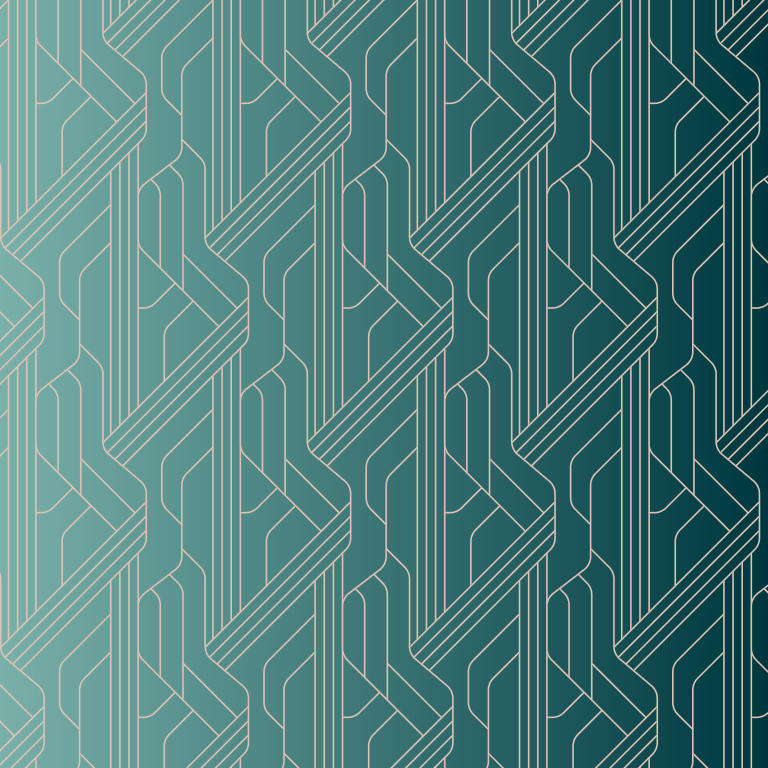
Give the GLSL for this pattern, as a Shadertoy shader.

```glsl
// Art-deco lattice of thin rose lines over a teal gradient that darkens to the right.
// One motif of straight and filleted strokes is measured by distance functions
// and repeated on a half-shifted lattice: each row down moves half a tile sideways.

#define CANVAS 1152.0                    // design units along the canvas height
#define ORIGIN 384.0                     // motif origin, from the top left
#define TILE vec2(306.6, 307.0)          // column step and row step
#define HALF_LINE 1.2                    // half the stroke width
#define FILLET 25.0                      // corner radius
#define BAND_STEP 21.5                   // spacing of diagonal band lines
#define PILLAR_STEP 13.7                 // spacing of upright lines
#define LINE_COLOR vec3(0.86, 0.765, 0.705)
#define LEFT_COLOR vec3(0.475, 0.69, 0.665)
#define RIGHT_COLOR vec3(-0.015, 0.215, 0.245)

float segment(vec2 p, vec2 a, vec2 b) {
    vec2 ab = b - a;
    return length(p - a - ab * clamp(dot(p - a, ab) / dot(ab, ab), 0.0, 1.0));
}

// Distance to the path a-b-c with its corner b rounded
float bend(vec2 p, vec2 a, vec2 b, vec2 c) {
    vec2 u = normalize(a - b), v = normalize(c - b);
    vec2 axis = normalize(u + v);
    float cosHalf = dot(u, axis);
    float sinHalf = sqrt(1.0 - cosHalf * cosHalf);
    float trim = FILLET * cosHalf / sinHalf;
    float d = min(segment(p, a, b + u * trim), segment(p, c, b + v * trim));
    vec2 q = p - b - axis * FILLET / sinHalf;
    float radius = length(q);
    if (dot(q, -axis) > radius * sinHalf) d = min(d, abs(radius - FILLET));
    return d;
}

// Four-line diagonal band and the four pillars that stand on it
float bandAndPillars(vec2 p) {
    float d = 1e5;
    for (int i = 0; i < 4; i++) {
        float k = float(i);
        float sum = 357.0 + BAND_STEP * k;
        float endX = 77.0 + max(0.0, (sum - 367.0) / 1.846);
        vec2 bandEnd = vec2(endX, sum - endX);
        vec2 bandStart = vec2(295.3, sum - 295.3);
        float line = i < 3 ? segment(p, bandStart, bandEnd)
                           : bend(p, vec2(295.3, 60.0), bandStart, bandEnd);
        float x = 88.7 + PILLAR_STEP * k;
        d = min(d, min(line, segment(p, vec2(x, -38.8 - x), vec2(x, 357.0 - x))));
    }
    return d;
}

// Stepped border that closes the band ends
float border(vec2 p) {
    float d = bend(p, vec2(42.0, 132.0), vec2(77.0, 167.0), vec2(77.0, 230.0));
    d = min(d, bend(p, vec2(77.0, 230.0), vec2(77.0, 290.0), vec2(110.0, 317.9)));
    return min(d, bend(p, vec2(110.0, 317.9), vec2(142.0, 345.0), vec2(142.0, 400.0)));
}

// Long winding stroke from a pillar down to the next band
float windingStroke(vec2 p) {
    float d = bend(p, vec2(88.7, -20.0), vec2(42.0, 26.7), vec2(42.0, 90.0));
    d = min(d, bend(p, vec2(348.6, 90.0), vec2(348.6, 156.0), vec2(316.0, 181.1)));
    d = min(d, bend(p, vec2(316.0, 181.1), vec2(283.0, 206.5), vec2(283.0, 250.0)));
    return min(d, bend(p, vec2(283.0, 250.0), vec2(283.0, 291.7), vec2(404.3, 413.0)));
}

// Arched uprights and short branches inside the panels
float branches(vec2 p) {
    float d = bend(p, vec2(302.0, 191.7), vec2(316.3, 206.0), vec2(316.3, 325.0));
    d = min(d, bend(p, vec2(330.0, 170.3), vec2(350.3, 190.6), vec2(350.3, 359.0)));
    d = min(d, segment(p, vec2(350.3, 304.0), vec2(431.8, 385.5)));
    d = min(d, bend(p, vec2(129.8, 78.0), vec2(148.0, 78.0), vec2(185.5, 40.5)));
    d = min(d, bend(p, vec2(212.5, 67.5), vec2(169.0, 111.0), vec2(169.0, 188.0)));
    d = min(d, bend(p, vec2(88.7, -77.0), vec2(12.0, -0.3), vec2(12.0, 30.0)));
    return min(d, bend(p, vec2(12.0, 30.0), vec2(12.0, 66.0), vec2(42.0, 96.0)));
}

float motif(vec2 p) {
    return min(min(bandAndPillars(p), border(p)), min(windingStroke(p), branches(p)));
}

// Nearest stroke among the motif copies that can reach p
float lattice(vec2 p) {
    float d = 1e5;
    float row = floor(p.y / TILE.y);
    for (int j = -1; j <= 1; j++) {
        float r = row + float(j);
        vec2 q = p - r * vec2(0.5 * TILE.x, TILE.y);
        q.x = mod(q.x, TILE.x);
        d = min(d, min(motif(q), motif(q + vec2(TILE.x, 0.0))));
    }
    return d;
}

void mainImage(out vec4 fragColor, in vec2 fragCoord) {
    float pixel = CANVAS / iResolution.y;
    vec2 p = vec2(fragCoord.x, iResolution.y - fragCoord.y) * pixel - ORIGIN;
    vec3 color = mix(LEFT_COLOR, RIGHT_COLOR, fragCoord.x / iResolution.x);
    float coverage = clamp(0.5 + (HALF_LINE - lattice(p)) / pixel, 0.0, 1.0);
    fragColor = vec4(mix(max(color, 0.0), LINE_COLOR, coverage), 1.0);
}
```
